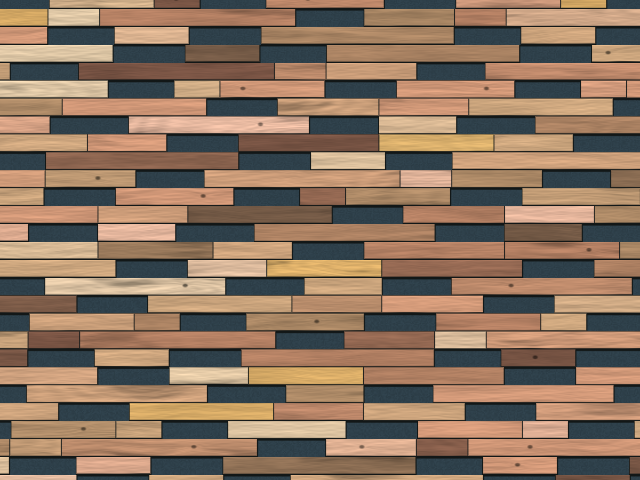
Reproduce this texture procedurally as a Shadertoy shader.

```glsl
// Staggered rows of reclaimed wood strips with dark slate recesses between them

// Layout, in units of canvas height
const float ROW_HEIGHT = 0.03733;
const float PANEL_WIDTH = 0.847;
const float TOP_OFFSET = 0.1311;
const float MIRROR_AXIS = 1.18;
const int PANEL_ROWS = 6;
const float SEAM = 0.0009;
const float LOWER_SEAM = 0.0016;
const float SHADOW_DEPTH = 0.0055;
const float SIDE_SHADOW = 0.003;

// One panel: start of each row and the piece ends after it, in panel widths.
// Piece 0 is a recess; in odd rows piece 2 is one as well.
const float ROW_START[6] = float[6](0.285, 0.555, 0.189, 0.443, 0.678, 0.068);
const vec4 PIECE_ENDS[6] = vec4[6](
    vec4(0.176, 0.371, 0.654, 1.0), vec4(0.193, 0.385, 0.555, 1.0),
    vec4(0.174, 0.529, 0.750, 1.0), vec4(0.162, 0.453, 0.629, 0.887),
    vec4(0.168, 0.391, 0.518, 1.0), vec4(0.164, 0.348, 0.525, 1.0));

// Panels from the top down: sideways shift, and whether turned half round
const float PANEL_SHIFT[6] = float[6](0.049, -0.309, 0.0, 0.0, -0.045, -0.398);
const bool PANEL_TURNED[6] = bool[6](false, true, true, false, false, true);

const vec3 WALNUT = vec3(0.46, 0.35, 0.29);
const vec3 TAN = vec3(0.68, 0.53, 0.42);
const vec3 HONEY = vec3(0.81, 0.645, 0.52);
const vec3 PALE = vec3(0.89, 0.78, 0.69);
const vec3 GOLD = vec3(0.86, 0.68, 0.39);
const vec3 PINK_TINT = vec3(1.02, 0.93, 0.91);
const vec3 STRAW_TINT = vec3(0.99, 1.01, 0.95);
const vec3 SLATE = vec3(0.18, 0.25, 0.29);
const vec3 SHADOW = vec3(0.07, 0.09, 0.09);

float hash(vec2 p) {
    return fract(sin(dot(p, vec2(127.1, 311.7))) * 43758.5);
}

float noise(vec2 p) {
    vec2 cell = floor(p), f = fract(p);
    f = f * f * (3.0 - 2.0 * f);
    return mix(mix(hash(cell), hash(cell + vec2(1, 0)), f.x),
               mix(hash(cell + vec2(0, 1)), hash(cell + vec2(1, 1)), f.x), f.y);
}

float fbm(vec2 p) {
    float sum = 0.0, gain = 0.5;
    for (int i = 0; i < 4; i++) {
        sum += gain * noise(p);
        p = p * 2.03 + 17.3;
        gain *= 0.5;
    }
    return sum / 0.9375;
}

// Wood of one strip; pos is measured from its upper left corner
vec3 woodColor(vec2 pos, float stripLength, vec2 id) {
    float tone = hash(id), hue = hash(id + 3.7), figure = hash(id + 8.1);
    vec3 base = mix(WALNUT, TAN, smoothstep(0.02, 0.13, tone));
    base = mix(base, HONEY, smoothstep(0.28, 0.48, tone));
    base = mix(base, PALE, smoothstep(0.74, 0.95, tone));
    base *= mix(PINK_TINT, STRAW_TINT, smoothstep(0.15, 0.7, hue));
    base = mix(base, GOLD, 0.85 * step(0.96, hue));

    // Knot that bends the grain on some strips
    vec2 knot = vec2(stripLength * (0.2 + 0.6 * figure), ROW_HEIGHT * 0.45);
    float knotDist = length((pos - knot) * vec2(0.7, 1.0));
    float hasKnot = step(0.86, hash(id + 5.3));
    vec2 g = pos + vec2(hue, tone) * 30.0;
    g.y += hasKnot * 0.006 * sign(pos.y - knot.y) * exp(-knotDist * 90.0);

    // Broad streaks, curved growth rings and fine fibres
    g.y += 0.012 * (noise(g * vec2(9.0, 14.0)) - 0.5);
    float streak = fbm(g * vec2(6.0, 110.0)) - 0.5;
    float rings = sin(38.0 * noise(g * vec2(4.0, 32.0)));
    float fibre = noise(g * vec2(45.0, 650.0)) - 0.5;
    float stain = smoothstep(0.55, 0.8, fbm(g * vec2(5.0, 45.0) + 9.0));
    float light = 1.0 + 0.28 * streak + 0.035 * rings * figure + 0.09 * fibre;
    light -= 0.3 * stain * figure;
    light -= hasKnot * 0.5 * (1.0 - smoothstep(0.0015, 0.0055, knotDist));
    return base * mix(vec3(1.0), vec3(light, light * 0.99 + 0.01, light), 0.95);
}

// Recess floor, shaded by the strips above and to the left
vec3 recessColor(vec2 p, float fromTop, float fromLeft, float fromRight) {
    float speckle = noise(p * 420.0) - 0.5;
    float lit = smoothstep(SHADOW_DEPTH * 0.4, SHADOW_DEPTH, fromTop)
              * smoothstep(0.0, SIDE_SHADOW, fromLeft)
              * smoothstep(0.0, SEAM * 1.5, fromRight);
    return mix(SHADOW, SLATE * (1.0 + 0.14 * speckle), lit);
}

void mainImage(out vec4 fragColor, in vec2 fragCoord) {
    vec2 p = fragCoord / iResolution.y;
    float blur = 0.7 / iResolution.y;

    // Row and panel
    float down = (1.0 - p.y + TOP_OFFSET) / ROW_HEIGHT;
    int rowIndex = int(floor(down));
    int panel = clamp(rowIndex / PANEL_ROWS, 0, 5);
    int k = rowIndex % PANEL_ROWS;
    bool turned = PANEL_TURNED[panel];
    float across = p.x / PANEL_WIDTH - PANEL_SHIFT[panel];
    if (turned) {
        k = PANEL_ROWS - 1 - k;
        across = MIRROR_AXIS - across;
    }

    // Piece within the row
    float along = across - ROW_START[k];
    float column = floor(along), t = along - column;
    float start = 0.0, end = 1.0;
    int piece = 0;
    for (int i = 0; i < 4; i++) {
        if (t < PIECE_ENDS[k][i]) { end = PIECE_ENDS[k][i]; break; }
        start = PIECE_ENDS[k][i];
        piece++;
    }
    bool recess = piece == 0 || (piece == 2 && k % 2 == 1);

    // Distances to the four sides
    float fromLeft = (turned ? end - t : t - start) * PANEL_WIDTH;
    float fromRight = (end - start) * PANEL_WIDTH - fromLeft;
    float fromTop = fract(down) * ROW_HEIGHT;
    float fromBottom = ROW_HEIGHT - fromTop;

    vec3 color;
    if (recess) {
        color = recessColor(p, fromTop, fromLeft, fromRight);
    } else {
        vec2 id = vec2(float(rowIndex) + 0.31, column * 7.0 + float(piece) + 0.17);
        color = woodColor(vec2(fromLeft, fromTop), fromLeft + fromRight, id);
        // Worn lit upper edge, darker lower edge, then the seams
        color *= 1.0 + 0.07 * (1.0 - smoothstep(0.001, 0.004, fromTop));
        color *= 1.0 - 0.12 * (1.0 - smoothstep(0.001, 0.005, fromBottom));
        float wear = 0.0012 * hash(id + 2.9) * noise(vec2(p.x * 20.0, id.x));
        float inside = min(min(fromLeft, fromRight) - SEAM,
                           min(fromTop - SEAM * 0.5, fromBottom - LOWER_SEAM - wear));
        color = mix(SHADOW, color, smoothstep(-blur, blur, inside));
    }
    fragColor = vec4(color, 1.0);
}
```
